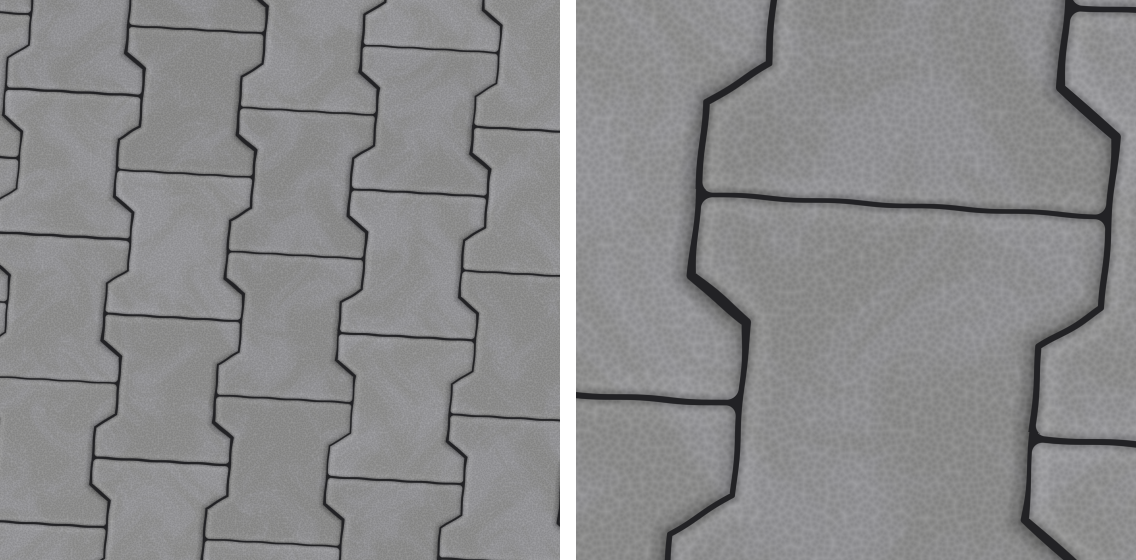
Left: the whole. Right: its middle third, enlarged.
This texture is drawn by a Shadertoy shader. Its source:

```glsl
// Grey interlocking bone-shaped concrete pavers with bevelled edges and dark joints.

const float TAU = 6.2831853;
const float UNIT = 1.0 / 768.0;              // fine length, relative to the canvas
const vec2  ORIGIN = vec2(0.4134, 0.5755);   // a seam centre, y measured downward
const float TILT = 0.0822;                   // rotation of the paving, radians
const float COLUMN = 161.0 * UNIT;           // spacing of the seams
const float LENGTH = 198.0 * UNIT;           // length of one paver
const float SWING = 13.5 * UNIT;             // half depth of the seam zigzag
const float RAMP = 20.0 * UNIT;              // length of the slanted seam parts
const float JOINT_SKEW = -0.026;             // slope of the cross joints
const float CORNER = 5.0 * UNIT;             // corner radius
const float GAP = 1.15 * UNIT;               // half width of a thin joint
const float RAMP_GAP = 1.1 * UNIT;           // extra half width on falling slants
const float BEVEL = 9.0 * UNIT;              // width of the bevel shading
const float GRAIN_CELLS = 290.0;             // grains across the canvas
const float GRAIN = 0.075;                   // grain contrast
const vec3  STONE = vec3(0.548, 0.548, 0.546);
const vec3  COOL_STONE = vec3(0.580, 0.580, 0.592);
const vec3  GAP_COLOR = vec3(0.135, 0.135, 0.145);

float hash(vec2 p) {
    vec3 q = fract(p.xyx * vec3(0.1031, 0.1030, 0.0973));
    q += dot(q, q.yzx + 33.33);
    return fract((q.x + q.y) * q.z);
}

// Distance to the nearest scattered point, in cells
float cellular(vec2 p) {
    vec2 cell = floor(p);
    float nearest = 2.0;
    for (int y = -1; y <= 1; y++)
    for (int x = -1; x <= 1; x++) {
        vec2 c = cell + vec2(x, y);
        vec2 point = c + vec2(hash(c), hash(c + 71.7));
        nearest = min(nearest, length(point - p));
    }
    return nearest;
}

// Soft cloudy variation from layered, bent sines
float mottle(vec2 p) {
    float sum = 0.0, weight = 0.5;
    for (int i = 0; i < 4; i++) {
        p += 0.7 * sin(p.yx * 1.3 + float(i));
        sum += weight * sin(p.x) * sin(p.y);
        p = mat2(1.6, 1.2, -1.2, 1.6) * p;
        weight *= 0.65;
    }
    return sum;
}

float segment(vec2 p, vec2 a, vec2 b) {
    vec2 ab = b - a;
    return length(p - a - ab * clamp(dot(p - a, ab) / dot(ab, ab), 0.0, 1.0));
}

// Signed distance to a trapezoid wave running along y, positive on its right
float zigzag(vec2 p) {
    vec2 q = vec2(p.x, abs(mod(p.y + 0.5 * LENGTH, LENGTH) - 0.5 * LENGTH));
    vec2 a = vec2(SWING, 0.25 * LENGTH - 0.5 * RAMP);
    vec2 b = vec2(-SWING, 0.25 * LENGTH + 0.5 * RAMP);
    float d = min(segment(q, a, b), min(segment(q, vec2(SWING, -1.0), a),
                                        segment(q, b, vec2(-SWING, 1.0))));
    float wave = mix(SWING, -SWING, clamp((q.y - a.y) / RAMP, 0.0, 1.0));
    return q.x < wave ? -d : d;
}

void mainImage(out vec4 fragColor, in vec2 fragCoord) {
    vec2 uv = fragCoord / iResolution.y;
    float pixel = 1.0 / iResolution.y;

    // Paving coordinates: x across the columns, y down along them
    vec2 p = vec2(uv.x, 1.0 - uv.y) - ORIGIN;
    float c = cos(TILT), s = sin(TILT);
    p = vec2(c * p.x + s * p.y, c * p.y - s * p.x);
    p += 0.4 * UNIT * sin(p.yx * 110.0 + 2.0 * sin(p * 47.0));

    // Nearest seam, and the column on this side of it
    float seam = round(p.x / COLUMN);
    vec2 q = p - vec2(seam * COLUMN, 0.5 * seam * LENGTH);
    float side = zigzag(q);
    float column = side > 0.0 ? seam : seam - 1.0;

    // Cross joints, staggered by half a paver per column
    float along = p.y - JOINT_SKEW * (p.x - (column + 0.5) * COLUMN);
    along = along / LENGTH - 0.5 * (column + 1.0);
    float joint = round(along);
    vec2 stone = vec2(column, floor(along));
    vec2 edge = vec2(abs(side), abs(along - joint) * LENGTH);

    // Joint widths vary, and the falling slants open wider
    float phase = TAU * q.y / LENGTH;
    float slant = pow(max(-sin(phase), 0.0), 6.0);
    float jointGap = GAP * mix(0.8, 1.4, hash(vec2(column, joint) + 19.0));
    float seamGap = GAP * mix(0.8, 1.3, hash(vec2(seam, floor(q.y / LENGTH + 0.5)) + 43.0));
    edge -= vec2(seamGap + RAMP_GAP * slant, jointGap);
    float d = CORNER - length(max(CORNER - edge, 0.0)) + max(min(edge.x, edge.y) - CORNER, 0.0);

    // Stone face: tone per paver, clouds and grain
    float cloud = mottle(p * 26.0 + 40.0 * hash(stone + 7.0));
    vec3 color = mix(STONE, COOL_STONE, smoothstep(-0.5, 0.6, cloud + 0.5 * hash(stone) - 0.3));
    color += 0.018 * (hash(stone + 31.0) - 0.5);
    color += GRAIN * (cellular(uv * GRAIN_CELLS) - 0.5);

    // Bevels: pale rims, with shade on right-hand edges
    vec2 rim = exp(-pow((edge - 0.6 * BEVEL) / (0.4 * BEVEL), vec2(2.0)));
    float waist = 0.5 - 0.5 * cos(phase);
    float shade = (1.0 - smoothstep(0.3 * BEVEL, BEVEL, edge.x)) * (0.35 + 0.65 * max(waist, slant));
    color += side > 0.0 ? 0.03 * rim.x : -0.085 * shade;
    color += 0.018 * rim.y;
    color -= 0.09 * (1.0 - smoothstep(0.0, 0.4 * BEVEL, d));

    color = mix(GAP_COLOR, color, smoothstep(-0.6 * pixel, 0.8 * pixel, d));
    fragColor = vec4(clamp(color, 0.0, 1.0), 1.0);
}
```
